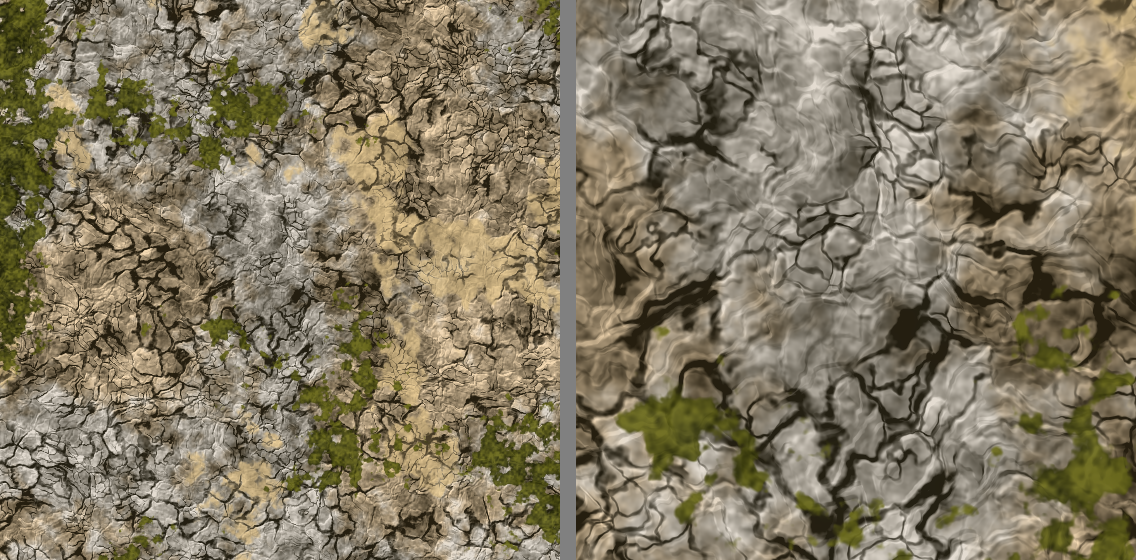
Left: the whole. Right: its middle third, enlarged.
A WebGL 1 fragment shader for this texture:

```glsl
precision highp float;
// Weathered flaky bark: warped cells form cracked plates, terraced noise adds
// peeling layers, and a height difference towards the light gives the relief.
// Grey lichen, smooth sandy scars and moss are laid over it by slow noise.

uniform vec2 u_resolution;

const float PLATE_SCALE = 25.0;    // large plates across the canvas
const float FLAKE_SCALE = 57.0;    // small flakes across the canvas
const float LAYER_COUNT = 11.0;    // terraces of the peeling layers
const float CRACK_WIDTH = 0.17;    // in plate units
const float CRACK_DEPTH = 0.62;
const float RELIEF_GAIN = 0.36;
const float RELIEF_STEP = 0.0028;
const float BASE_TONE = 0.69;
const float MOSS_LEVEL = 0.65;
const float SAND_LEVEL = 0.66;
const vec2 LIGHT_DIR = vec2(-0.5, 0.866);

const vec3 SHADOW = vec3(0.14, 0.12, 0.065);
const vec3 PALE = vec3(0.79, 0.74, 0.65);
const vec3 WARM_TINT = vec3(1.04, 0.985, 0.91);
const vec3 GREY_TINT = vec3(0.97, 1.0, 1.07);
const vec3 SAND = vec3(0.77, 0.67, 0.48);
const vec3 MOSS_DARK = vec3(0.12, 0.13, 0.02);
const vec3 MOSS_LIGHT = vec3(0.42, 0.42, 0.11);

float hash(vec2 p) {
  vec3 q = fract(vec3(p.xyx) * 0.1031);
  q += dot(q, q.yzx + 33.33);
  return fract((q.x + q.y) * q.z);
}

float noise(vec2 p) {
  vec2 i = floor(p), f = fract(p);
  f = f * f * (3.0 - 2.0 * f);
  float low = mix(hash(i), hash(i + vec2(1.0, 0.0)), f.x);
  float high = mix(hash(i + vec2(0.0, 1.0)), hash(i + vec2(1.0)), f.x);
  return mix(low, high, f.y);
}

float fbm(vec2 p) {
  float sum = 0.0, amp = 0.533;
  for (int i = 0; i < 4; i++) {
    sum += amp * noise(p);
    p = mat2(1.6, 1.2, -1.2, 1.6) * p + 17.3;
    amp *= 0.5;
  }
  return sum;
}

vec2 fbm2(vec2 p) {
  return vec2(fbm(p), fbm(p + 61.7)) - 0.5;
}

// Cellular pattern: x = gap to the cell border, y = random value of the cell.
vec2 cells(vec2 p) {
  vec2 base = floor(p);
  float nearest = 9.0, second = 9.0, id = 0.0;
  for (int y = -1; y <= 1; y++) {
    for (int x = -1; x <= 1; x++) {
      vec2 c = base + vec2(float(x), float(y));
      vec2 site = c + 0.05 + 0.9 * vec2(hash(c), hash(c + 91.3));
      float d = distance(p, site);
      if (d < nearest) {
        second = nearest;
        nearest = d;
        id = hash(c + 37.9);
      } else {
        second = min(second, d);
      }
    }
  }
  return vec2(second - nearest, id);
}

// Bark surface: x = height, y = crack darkness, z = tone of the plate.
vec3 bark(vec2 p) {
  vec2 q = p + 0.09 * fbm2(p * 9.0) + 0.026 * fbm2(p * 48.0);
  vec2 plate = cells(q * PLATE_SCALE);
  vec2 flake = cells(q * FLAKE_SCALE + 23.0);
  float plateBody = smoothstep(0.0, 0.16, plate.x);
  float flakeBody = smoothstep(0.0, 0.22, flake.x);

  float level = fbm(q * 13.0 + 5.0) * LAYER_COUNT;
  float layers = floor(level) + smoothstep(0.0, 0.22, fract(level));
  float rough = fbm(p * 62.0 + 11.0);
  float height = plateBody * (0.25 + 0.6 * plate.y)
    + flakeBody * (0.1 + 0.4 * flake.y) + 0.5 * layers + 1.5 * rough;

  float open = smoothstep(0.42, 0.6, fbm(p * 15.0 + 40.0));
  float split = smoothstep(0.46, 0.64, fbm(p * 21.0 + 80.0));
  float width = CRACK_WIDTH * open;
  float crack = open * (1.0 - smoothstep(width * 0.35, width + 0.06, plate.x));
  crack = max(crack, 0.75 * split * (1.0 - smoothstep(0.03, 0.2, flake.x)));
  float tone = 0.26 * (plate.y - 0.5) * plateBody
    + 0.2 * (flake.y - 0.5) * flakeBody;
  return vec3(height, crack, tone);
}

void main() {
  vec2 p = gl_FragCoord.xy / min(u_resolution.x, u_resolution.y);
  vec3 surface = bark(p);
  float slope = surface.x - bark(p + LIGHT_DIR * RELIEF_STEP).x;
  float relief = RELIEF_GAIN * clamp(slope, -1.0, 0.9);
  float mottle = fbm(p * 42.0 + 7.0) - 0.5;
  float grain = noise(p * 235.0) - 0.5;

  // Slow masks for the coverings, frayed by finer noise
  float lichen = smoothstep(0.42, 0.66, fbm(p * 4.0 + 3.1) + 0.4 * mottle);
  float sand = smoothstep(SAND_LEVEL, SAND_LEVEL + 0.06,
    fbm(p * vec2(7.0, 5.5) + 52.0) + 0.25 * mottle);
  float fray = fbm(p * 55.0 + 29.0) - 0.5;
  float moss = smoothstep(MOSS_LEVEL, MOSS_LEVEL + 0.06,
    fbm(p * 5.0 + 120.0) + 0.5 * fray);

  // Bark tone and tint
  float tone = BASE_TONE + surface.z + relief + 0.8 * mottle + 0.28 * grain
    + 0.5 * (fbm(p * 6.0 + 70.0) - 0.5) + 0.06 * lichen;
  tone -= CRACK_DEPTH * surface.y;
  vec3 color = mix(SHADOW, PALE, clamp(tone, 0.0, 1.2));
  color *= mix(WARM_TINT, GREY_TINT, lichen);

  // Smooth scars, then moss
  vec3 scar = SAND * (1.0 + 0.3 * relief + 0.4 * mottle + 0.1 * grain);
  color = mix(color, scar, sand * (1.0 - 0.7 * surface.y) * 0.85);
  float tuft = 0.45 + 1.6 * fray + 0.6 * grain + 0.5 * relief;
  vec3 mossColor = mix(MOSS_DARK, MOSS_LIGHT, clamp(tuft, 0.0, 1.0));
  color = mix(color, mossColor, moss * 0.92);
  gl_FragColor = vec4(clamp(color, 0.0, 1.0), 1.0);
}
```
